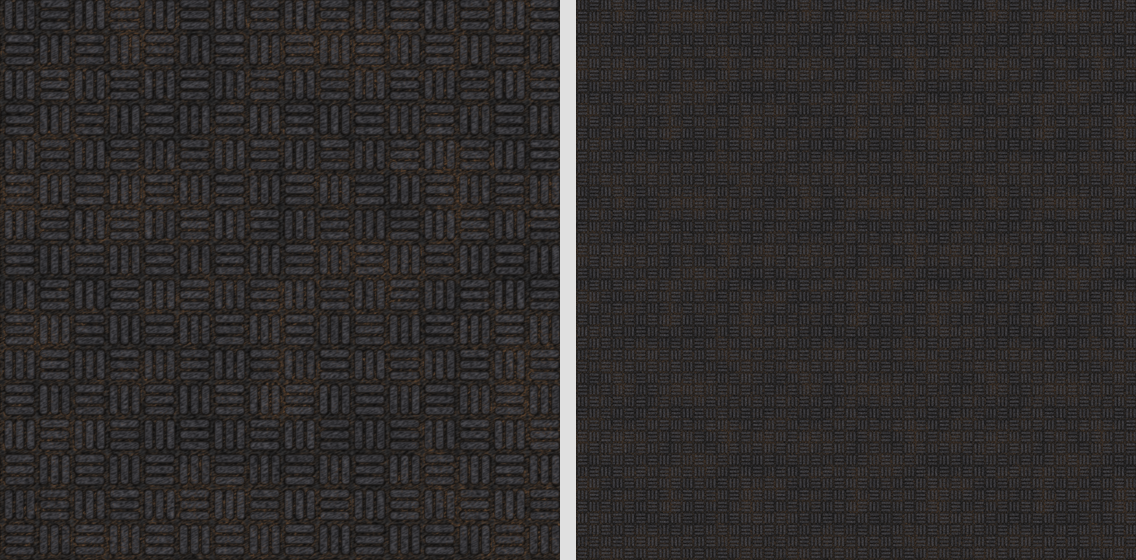
Left, the tile; right, the same tile 3 across and 3 down.
This texture is drawn by a three.js fragment shader. Its source:

```glsl
#define CELLS 16.0
#define OFFSET vec2(0.0625, 0.083)
#define BAR_PITCH 0.315
#define BAR_HALF vec2(0.112, 0.415)
#define BAR_ROUND 0.095
#define SOFT 0.026
#define GRAIN 0.62
#define RUST 0.85
#define GROUND_COLOR vec3(0.152, 0.151, 0.153)
#define BAR_COLOR vec3(0.216, 0.214, 0.228)
#define GROOVE_COLOR vec3(0.095, 0.086, 0.080)
#define RUST_COLOR vec3(0.270, 0.190, 0.125)

varying vec2 vUv;

float hash(vec2 p) {
  vec3 q = fract(p.xyx * vec3(0.1031, 0.1030, 0.0973));
  q += dot(q, q.yzx + 33.33);
  return fract((q.x + q.y) * q.z);
}

float corner(vec2 cell, vec2 delta, vec2 period) {
  float angle = 6.2832 * hash(mod(cell, period) + 0.5);
  return dot(vec2(cos(angle), sin(angle)), delta);
}

// Gradient noise that wraps after a whole period
float noise(vec2 p, vec2 period) {
  vec2 i = floor(p), f = fract(p);
  vec2 u = f * f * f * (f * (f * 6.0 - 15.0) + 10.0);
  vec2 e = vec2(1.0, 0.0);
  float low = mix(corner(i, f, period), corner(i + e, f - e, period), u.x);
  float high = mix(corner(i + e.yx, f - e.yx, period),
                   corner(i + 1.0, f - 1.0, period), u.x);
  return mix(low, high, u.y);
}

float roundedBox(vec2 p, vec2 halfSize, float radius) {
  vec2 q = abs(p) - halfSize + radius;
  return length(max(q, 0.0)) + min(max(q.x, q.y), 0.0) - radius;
}

float band(float d, float center, float width) {
  float x = (d - center) / width;
  return exp(-x * x);
}

void main() {
  // Slanted fibres, blotches and broad wear
  vec2 slant = vec2(2.0 * vUv.x + vUv.y, 2.0 * vUv.y - vUv.x);
  vec2 fibrePeriod = vec2(48.0, 128.0);
  float fibre = noise(slant * fibrePeriod, fibrePeriod);
  float speck = noise(vUv * 200.0, vec2(200.0));
  float blotch = noise(vUv * 71.0, vec2(71.0));
  float wear = noise(vUv * 7.0, vec2(7.0)) + 0.6 * noise(vUv * 19.0, vec2(19.0));
  float grain = fibre + 0.45 * speck + 0.25 * blotch;

  // Checkerboard of upright and level groups
  vec2 grid = vUv * CELLS - OFFSET;
  vec2 cell = mod(floor(grid), CELLS);
  vec2 p = fract(grid) - 0.5;
  if (mod(cell.x + cell.y, 2.0) < 0.5) p = p.yx;

  // Three rounded bars per group, with slightly ragged edges
  float bar = clamp(floor(p.x / BAR_PITCH + 0.5), -1.0, 1.0);
  p.x -= bar * BAR_PITCH;
  float d = roundedBox(p, BAR_HALF, BAR_ROUND) + 0.022 * grain;
  float face = 1.0 - smoothstep(-SOFT, SOFT, d);
  float tone = 0.95 + 0.1 * hash(cell * 3.0 + bar + 7.0);

  vec3 color = mix(GROUND_COLOR, BAR_COLOR * tone, face);
  color = mix(color, GROOVE_COLOR, 0.85 * band(d, 0.022, 0.036));

  // Rust gathers in the grooves and flecks the surface
  float amount = clamp(0.5 + 0.8 * wear + 0.9 * blotch, 0.0, 1.0);
  float rim = band(d, 0.055, 0.036) * (0.55 + 0.9 * fibre);
  float fleck = smoothstep(0.08, 0.5, speck - 0.5 * fibre + 0.3 * wear);
  float rust = RUST * amount * (max(rim, 0.0) + 0.4 * fleck);
  color = mix(color, RUST_COLOR, clamp(rust, 0.0, 0.8));

  // Fibre relief
  color *= 1.0 + GRAIN * grain + 0.06 * wear;
  gl_FragColor = vec4(color, 1.0);
}
```
